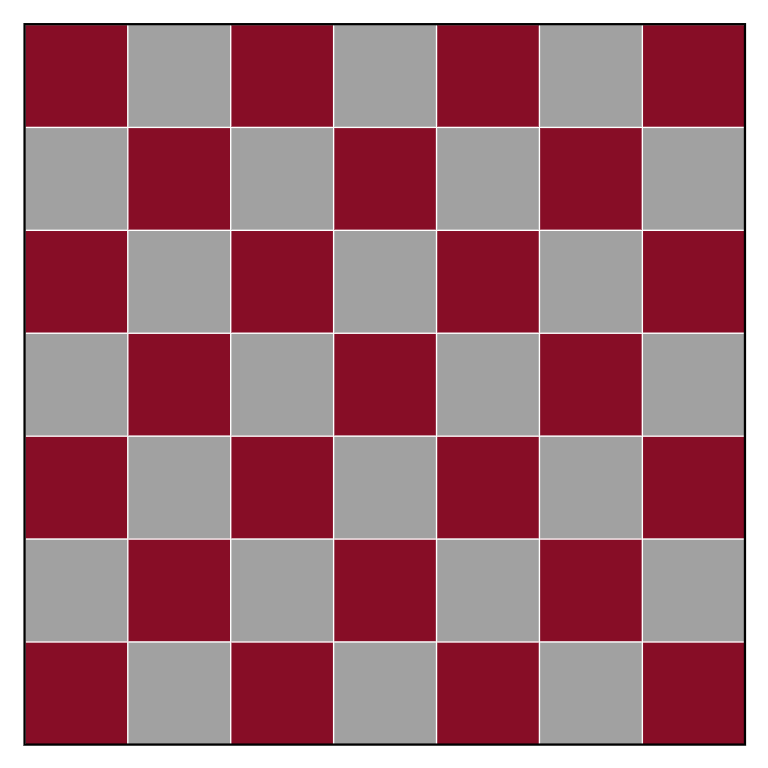
This pattern is drawn by a WebGL 1 fragment shader. Its source:

```glsl
precision highp float;
// A seven by seven checkerboard in crimson and grey with fine white joints,
// framed by a thin black outline on a white ground. Cells come from a folded
// triangle wave; joints and outline are box-filtered distance bands.

uniform vec2 u_resolution;

// Share of a pixel covered by a band of the given half width at distance d.
float bandCoverage(float d, float halfWidth, float pixel) {
  float upper = min(d + 0.5 * pixel, halfWidth);
  float lower = max(d - 0.5 * pixel, -halfWidth);
  return clamp((upper - lower) / pixel, 0.0, 1.0);
}

void main() {
  float side = min(u_resolution.x, u_resolution.y);
  float pixel = 1.0 / side;
  vec2 p = (gl_FragCoord.xy - 0.5 * u_resolution) / side - vec2(0.001, -0.0005);

  float cell = 0.134;
  float halfBoard = 3.5 * cell;
  vec2 grid = p / cell + 3.5;

  // Checker: a smoothed square wave on each axis, multiplied together
  vec2 fold = abs(mod(grid - 0.5, 2.0) - 1.0) - 0.5;
  vec2 wave = clamp(2.0 * fold * cell / pixel, -1.0, 1.0);
  float checker = 0.5 + 0.5 * wave.x * wave.y;
  vec3 crimson = vec3(0.53, 0.05, 0.15);
  vec3 color = mix(vec3(0.63), crimson, checker);

  // White joints, set slightly right of and below the cell edges
  vec2 jointGrid = grid - vec2(0.0004, -0.0004) / cell;
  vec2 toJoint = (fract(jointGrid + 0.5) - 0.5) * cell;
  float joint = max(bandCoverage(toJoint.x, 0.0009, pixel),
                    bandCoverage(toJoint.y, 0.0009, pixel));
  color = mix(color, vec3(1.0), joint);

  // White margin and black outline around the board
  float edge = max(abs(p.x), abs(p.y)) - halfBoard;
  color = mix(color, vec3(1.0), clamp(edge / pixel + 0.5, 0.0, 1.0));
  color = mix(color, vec3(0.0), bandCoverage(edge, 0.0015, pixel));

  gl_FragColor = vec4(color, 1.0);
}
```
